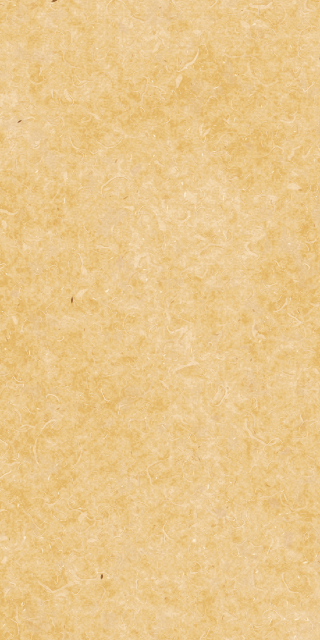
A Shadertoy shader for this texture:

```glsl
float hash(vec2 p) {
    return fract(sin(dot(p, vec2(127.1, 311.7))) * 43758.5453);
}

vec2 hash2(vec2 p) {
    return vec2(hash(p), hash(p + 57.3));
}

float noise(vec2 p) {
    vec2 i = floor(p), f = fract(p);
    f = f * f * (3.0 - 2.0 * f);
    return mix(mix(hash(i), hash(i + vec2(1, 0)), f.x),
               mix(hash(i + vec2(0, 1)), hash(i + vec2(1, 1)), f.x), f.y);
}

float fbm(vec2 p) {
    float sum = 0.0, amp = 0.5;
    for (int i = 0; i < 5; i++) {
        sum += amp * noise(p);
        p = mat2(1.6, 1.2, -1.2, 1.6) * p + 13.7;
        amp *= 0.55;
    }
    return sum;
}

mat2 rotation(float a) {
    return mat2(cos(a), sin(a), -sin(a), cos(a));
}

// Tapered arc of a broken shell
float crescent(vec2 q, float radius, float halfAngle, float width, float blur) {
    float along = atan(q.x, q.y) / halfAngle;
    float taper = max(1.0 - along * along, 0.0);
    float d = abs(length(q) - radius) - width * taper;
    return (1.0 - smoothstep(-blur, blur, d)) * smoothstep(0.0, 0.35, taper);
}

// Scattered rotated ellipses; size is in cells, chance is the share of filled cells
float flecks(vec2 p, vec2 size, float chance, float blur) {
    float mask = 0.0;
    vec2 home = floor(p);
    for (int k = 0; k < 9; k++) {
        vec2 cell = home + vec2(k % 3, k / 3) - 1.0;
        vec2 q = rotation(6.28 * hash(cell + 4.1)) * (p - cell - hash2(cell));
        vec2 s = size * (0.5 + hash2(cell + 8.6));
        float d = (length(q / s) - 1.0) * min(s.x, s.y);
        mask = max(mask, step(hash(cell + 2.9), chance) * (1.0 - smoothstep(-blur, blur, d)));
    }
    return mask;
}

void mainImage(out vec4 fragColor, in vec2 fragCoord) {
    vec2 p = fragCoord / iResolution.x;
    float px = 1.0 / iResolution.x;
    vec2 warp = vec2(noise(p * 24.0), noise(p * 24.0 + 40.0)) - 0.5;
    warp += 0.5 * vec2(noise(p * 60.0 + 11.0), noise(p * 60.0 + 73.0)) - 0.25;
    vec2 w = p + 0.018 * warp;

    // Golden ground: broad clouds, mottles and fine grain
    float tone = 0.4 + 0.75 * (fbm(p * 3.0) - 0.53)
               + 0.9 * (fbm(w * 26.0 + 9.0) - 0.53)
               + 1.05 * (fbm(w * 70.0 + 31.0) - 0.53)
               + 0.4 * (noise(p * 170.0) - 0.5);
    vec3 col = mix(vec3(0.895, 0.725, 0.42), vec3(0.92, 0.78, 0.525), smoothstep(-0.1, 0.35, tone));
    col = mix(col, vec3(0.925, 0.795, 0.58), smoothstep(0.3, 0.55, tone));
    col = mix(col, vec3(0.95, 0.845, 0.68), smoothstep(0.55, 0.95, tone));

    // Greyish rose clouds and amber stains
    col = mix(col, vec3(0.9, 0.78, 0.62), 0.5 * smoothstep(0.62, 0.8, fbm(w * 18.0 + 70.0)));
    col = mix(col, vec3(0.87, 0.66, 0.34), 0.5 * smoothstep(0.7, 0.88, fbm(w * 42.0 + 22.0)));

    // Shell arcs in five sizes, each with a darker rim
    for (int layer = 0; layer < 5; layer++) {
        float scale = 9.0 * pow(1.45, float(layer));
        vec2 g = w * scale + 17.0 * float(layer);
        for (int k = 0; k < 9; k++) {
            vec2 cell = floor(g) + vec2(k % 3, k / 3) - 1.0;
            vec2 r = hash2(cell + 3.7), s = hash2(cell + 21.4);
            vec2 q = rotation(6.28 * s.x) * (g - cell - r);
            q.y *= 1.0 + 0.9 * s.y;
            float radius = mix(0.16, 0.5, hash(cell + 6.2));
            float span = mix(0.6, 2.2, r.y);
            float width = mix(0.02, 0.085, s.y * s.y);
            float blur = 0.6 * px * scale + 0.006;
            float strength = 0.9 * pow(hash(cell + 11.8), 1.3);
            float rim = crescent(q, radius - 1.6 * width, span, width, blur);
            float shell = crescent(q, radius, span, width, blur);
            col = mix(col, vec3(0.885, 0.71, 0.43), 0.55 * strength * rim);
            col = mix(col, mix(vec3(0.965, 0.875, 0.74), vec3(0.925, 0.795, 0.62), r.x), strength * shell);
        }
    }

    // Solid fragments: pale chips and rose-grey pebbles
    col = mix(col, vec3(0.96, 0.86, 0.72), 0.7 * flecks(w * 11.0, vec2(0.17, 0.07), 0.16, 0.02));
    col = mix(col, vec3(0.89, 0.75, 0.58), 0.55 * flecks(w * 9.0 + 50.0, vec2(0.15, 0.09), 0.1, 0.025));

    // White crystals, denser in the pale lower right corner
    float corner = smoothstep(0.75, 1.25, p.x - 0.9 * p.y + 0.25 * fbm(p * 12.0));
    col = mix(col, vec3(0.95, 0.85, 0.72), 0.4 * corner);
    col = mix(col, vec3(0.99, 0.95, 0.86), 0.7 * flecks(w * 38.0, vec2(0.15, 0.07), 0.04 + 0.3 * corner, 0.06));

    // Small rust grains and rare dark brown slivers
    col = mix(col, vec3(0.78, 0.54, 0.27), 0.5 * flecks(w * 24.0 + 80.0, vec2(0.09, 0.05), 0.06, 0.04));
    col = mix(col, vec3(0.52, 0.3, 0.12), 0.85 * flecks(p * 7.0 + 33.0, vec2(0.055, 0.02), 0.05, 0.012));

    // Crisp mineral grain, strongest in blue
    float grain = noise(p * 230.0 + 5.0) - 0.5;
    col += grain * vec3(0.035, 0.05, 0.075);
    fragColor = vec4(col, 1.0);
}
```
